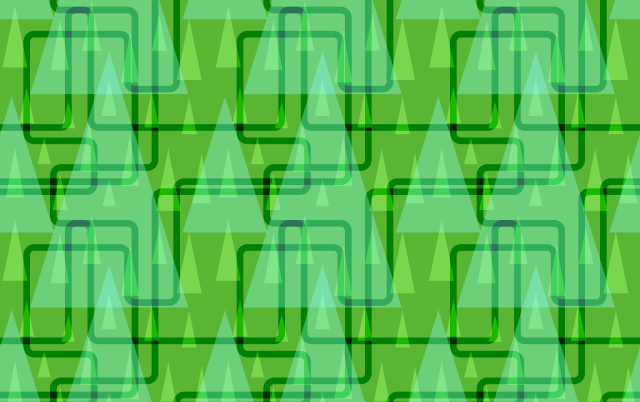
A WebGL 2 fragment shader for this pattern:

```glsl
#version 300 es
precision highp float;
// Repeating forest of translucent triangles, crossed by dark rounded pipes.

uniform vec2 u_resolution;
out vec4 fragColor;

// Layout: lengths are in grid units, with y measured down from the top edge
const float TILES_ACROSS = 3.0;
const float TILE = 256.0;
const float PIPE_WIDTH = 8.0;
const float BEND_RADIUS = 9.0;

// Colours
const vec3 MEADOW = vec3(0.353, 0.710, 0.196);
const vec3 SPIRE = vec3(0.480, 0.840, 0.300);
const vec3 MIST = vec3(0.550, 1.000, 1.000);
const float MIST_ALPHA = 0.35;
const vec3 PIPE_BURN = vec3(0.58, 0.58, 0.60);

// Large trees: apex, then height and half width
const vec2 TALL_APEX = vec2(131.0, 62.0);
const vec2 TALL_SIZE = vec2(307.0, 95.0);
const vec2 SHORT_APEX = vec2(14.0, 116.0);
const vec2 SHORT_SIZE = vec2(163.0, 51.0);

// Small spires, ordered from the largest size to the smallest
const int SPIRES = 19;
const vec2 SPIRE_APEX[SPIRES] = vec2[](
    vec2(18, 7), vec2(227, 22), vec2(202, 179),
    vec2(110, 1), vec2(72, 24), vec2(156, 39), vec2(18, 177),
    vec2(107, 146), vec2(156, 163), vec2(242, 184),
    vec2(72, 208), vec2(131, 95), vec2(227, 117),
    vec2(182, 109), vec2(32, 104), vec2(191, 17),
    vec2(53, 165), vec2(131, 215), vec2(82, 122));

// Pipe routes: step lengths, alternating between the two axes
const int LONG_STEPS = 14;
const vec2 LONG_START = vec2(32.0, 41.0);
const float LONG_ROUTE[LONG_STEPS] = float[](
    128.0, 81.0, 61.0, -183.0, 227.0, -122.0, 67.0,
    98.0, 206.0, -206.0, 145.0, -59.0, -66.0, -121.0);
const int LOOP_STEPS = 4;
const vec2 LOOP_START = vec2(82.0, 153.0);
const float LOOP_ROUTE[LOOP_STEPS] = float[](-141.0, 27.0, 141.0, 229.0);

float pixelSize;

// Antialiased coverage of a signed distance
float coverage(float d) {
    return clamp(0.5 - d / pixelSize, 0.0, 1.0);
}

// Nearest periodic offset
vec2 wrapTile(vec2 q) {
    return mod(q + 0.5 * TILE, TILE) - 0.5 * TILE;
}

// Upright triangle; row selects a copy that started in a tile above
float tree(vec2 p, vec2 apex, vec2 size, float row) {
    float x = abs(wrapTile(p - apex).x);
    float y = mod(p.y - apex.y + 4.0, TILE) - 4.0 + row * TILE;
    float side = dot(vec2(x, y), normalize(vec2(size.x, -size.y)));
    return coverage(max(side, y - size.x));
}

vec2 spireSize(int i) {
    if (i < 3) return vec2(74.0, 15.0);
    if (i < 10) return vec2(60.0, 11.0);
    if (i < 16) return vec2(44.0, 9.0);
    return vec2(32.0, 8.0);
}

// Rounded bend whose two arms end at the middles of the adjoining steps
float bend(vec2 p, vec2 corner, vec2 arms) {
    vec2 q = wrapTile(p - corner) * sign(arms);
    vec2 e = BEND_RADIUS - q;
    float d = min(max(e.x, e.y), 0.0) + length(max(e, 0.0)) - BEND_RADIUS;
    vec2 past = q - abs(arms);
    return coverage(abs(d) - 0.5 * PIPE_WIDTH) * coverage(past.x) * coverage(past.y);
}

// Walks one step and returns the bend at its end; even steps are vertical
float walk(vec2 p, inout vec2 pen, int i, float stepIn, float stepOut) {
    bool vertical = i % 2 == 0;
    pen += vertical ? vec2(0.0, stepIn) : vec2(stepIn, 0.0);
    vec2 arms = vertical ? vec2(stepOut, -stepIn) : vec2(-stepIn, stepOut);
    return bend(p, pen, 0.5 * arms);
}

vec3 burn(vec3 base) {
    return max(1.0 - (1.0 - base) / PIPE_BURN, 0.0);
}

void main() {
    pixelSize = TILES_ACROSS * TILE / u_resolution.x;
    vec2 p = vec2(gl_FragCoord.x, u_resolution.y - gl_FragCoord.y) * pixelSize;

    // Small spires
    float spires = 0.0;
    for (int i = 0; i < SPIRES; i++)
        spires = max(spires, tree(p, SPIRE_APEX[i], spireSize(i), 0.0));
    vec3 color = mix(MEADOW, SPIRE, spires);

    // Pipes, counted so that crossings burn twice
    float layers = 0.0;
    vec2 pen = LONG_START;
    for (int i = 0; i < LONG_STEPS; i++)
        layers += walk(p, pen, i, LONG_ROUTE[i], LONG_ROUTE[(i + 1) % LONG_STEPS]);
    pen = LOOP_START;
    for (int i = 0; i < LOOP_STEPS; i++)
        layers += walk(p, pen, i, LOOP_ROUTE[i], LOOP_ROUTE[(i + 1) % LOOP_STEPS]);
    vec3 once = burn(color);
    color = mix(color, once, min(layers, 1.0));
    color = mix(color, burn(once), clamp(layers - 1.0, 0.0, 1.0));

    // Large misty trees; the tall one reaches into the tile below
    for (int row = 0; row < 2; row++)
        color = mix(color, MIST, MIST_ALPHA * tree(p, TALL_APEX, TALL_SIZE, float(row)));
    color = mix(color, MIST, MIST_ALPHA * tree(p, SHORT_APEX, SHORT_SIZE, 0.0));

    fragColor = vec4(color, 1.0);
}
```
